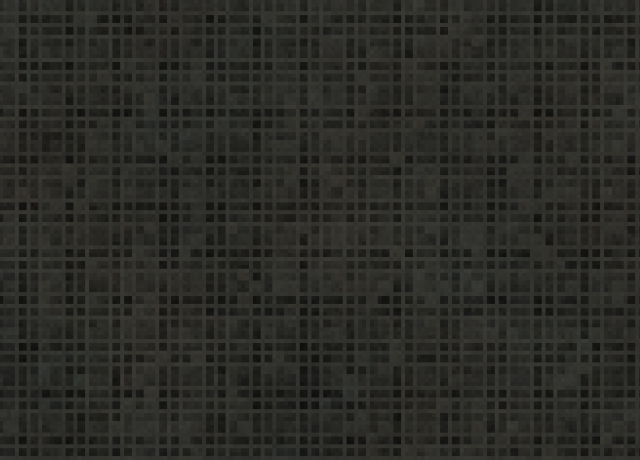
Write a WebGL 2 fragment shader that draws this pattern.

```glsl
#version 300 es
precision highp float;

uniform vec2 u_resolution;
out vec4 fragColor;

float hash(vec2 p) {
  vec3 q = fract(p.xyx * vec3(0.1031, 0.1030, 0.0973));
  q += dot(q, q.yzx + 33.33);
  return fract((q.x + q.y) * q.z);
}

// Strength of the thread at a block: two narrow fills, then a wide one
// with only a faint thread across its middle
float thread(float block, float seed) {
  float cell = floor(block / 3.0);
  float strength = mod(cell, 4.0) > 2.5 ? 0.18 : 0.92;
  strength *= 0.82 + 0.18 * hash(vec2(cell, seed));
  return mod(block, 3.0) < 0.5 ? strength : 0.0;
}

// Darkening of the fill bands, uneven from repeat to repeat
float bandShade(float cell, float seed) {
  float slot = mod(cell, 4.0);
  float shade = slot < 0.5 ? 0.037 : slot < 1.5 ? 0.020 : 0.004;
  return shade + 0.016 * (hash(vec2(cell, seed)) - 0.5);
}

// Slow wear from layered sines
float wear(vec2 p) {
  return sin(p.x * 0.071 + 1.7 * sin(p.y * 0.043))
       + sin(p.y * 0.093 + 1.3 * sin(p.x * 0.057 + 2.0))
       + 0.6 * sin((p.x + p.y) * 0.16);
}

vec3 blockColor(vec2 block) {
  vec2 cell = floor(block / 3.0);

  // Fill: dark bands, cell variation and a few pale patches
  float fill = 0.169 - bandShade(cell.x, 19.0) - bandShade(cell.y, 43.0);
  fill += 0.042 * (hash(cell + 17.0) + hash(cell + 71.0) - 1.0);
  fill += 0.022 * (hash(floor(cell * 0.5) + 133.0) - 0.5);
  fill = mix(fill, 0.21, 0.8 * step(0.93, hash(cell + 211.0)));
  fill -= 0.008 * step(1.5, mod(block.y, 3.0));
  fill += 0.016 * (hash(block + 611.0) - 0.5);
  fill = max(fill, 0.075);

  // Threads over the fill
  float threadShade = 0.209 + 0.022 * (hash(cell + 307.0) - 0.5);
  float cover = max(thread(block.x, 5.0), thread(block.y, 29.0));
  float shade = mix(fill, threadShade, cover);

  // Grain, wear and a faint warm or green tint
  shade += 0.026 * (hash(block + 401.0) - 0.5) + 0.0045 * wear(block);
  float tint = 0.012 * wear(block.yx + 50.0) + 0.05 * (hash(cell + 503.0) - 0.5);
  return shade * vec3(1.0 + tint, 1.0, 0.91 - 0.3 * tint);
}

void main() {
  // Blocks counted from the top left, 118 over the height
  vec2 p = vec2(gl_FragCoord.x, u_resolution.y - gl_FragCoord.y) / u_resolution.y;
  vec2 grid = p * 117.9 + vec2(8.18, 9.11) - 0.5;
  vec2 base = floor(grid);

  // Soft block edges
  float blur = clamp(70.0 / u_resolution.y, 0.15, 0.5);
  vec2 blend = smoothstep(0.5 - blur, 0.5 + blur, grid - base);

  vec3 color = vec3(0.0);
  for (int j = 0; j < 2; j++) {
    for (int i = 0; i < 2; i++) {
      vec2 corner = vec2(i, j);
      vec2 weight = mix(1.0 - blend, blend, corner);
      color += weight.x * weight.y * blockColor(base + corner);
    }
  }
  fragColor = vec4(color, 1.0);
}
```
